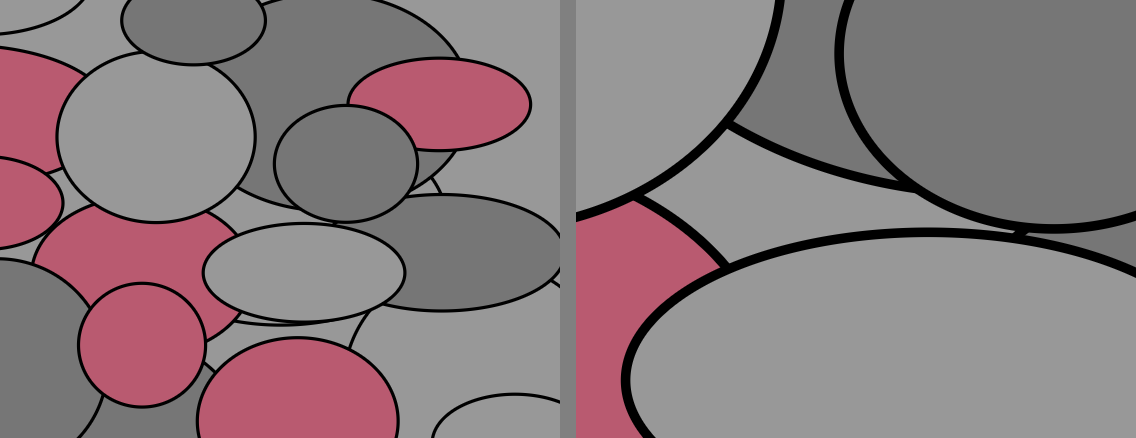
Left, the full canvas; right, a detail of the centre.
This background is drawn by a WebGL 2 fragment shader. Its source:

```glsl
#version 300 es
precision highp float;
// Overlapping outlined ellipses in two greys and rose, painted back to front.
// A low-discrepancy sequence with hashed jitter spreads the centres; later
// ellipses are smaller, so that large shapes lie beneath small ones.

uniform vec2 u_resolution;
out vec4 fragColor;

const int ELLIPSE_COUNT = 18;
const float LINE_WIDTH = 0.0073;   // in canvas heights
const float MARGIN = 0.08;         // centres may lie this far outside

const vec3 LIGHT_GREY = vec3(0.596);
const vec3 DARK_GREY = vec3(0.463);
const vec3 ROSE = vec3(0.725, 0.353, 0.439);
const vec3 INK = vec3(0.0);

// Four random values in 0..1 from one number.
vec4 hash4(float seed) {
    vec4 p = fract(vec4(seed) * vec4(0.1031, 0.1030, 0.0973, 0.1099));
    p += dot(p, p.wzxy + 33.33);
    return fract((p.xxyz + p.yzzw) * p.zywx);
}

// Approximate signed distance to an axis-aligned ellipse, exact at its edge.
float ellipseDistance(vec2 p, vec2 radii) {
    float k = length(p / radii);
    float slope = length(p / (radii * radii));
    return k * (k - 1.0) / max(slope, 1e-5);
}

// Colours take turns, which keeps their shares even.
vec3 fillColor(int index) {
    int turn = index % 3;
    return turn == 0 ? LIGHT_GREY : turn == 1 ? DARK_GREY : ROSE;
}

// Evenly spread centre with a random offset.
vec2 ellipseCenter(float index, vec2 canvas, vec2 jitter) {
    vec2 spread = fract(0.5 + index * vec2(0.7549, 0.5698));
    return mix(vec2(-MARGIN), canvas + MARGIN, spread) + 0.16 * (jitter - 0.5);
}

// Radii shrink with age (0 = backmost, 1 = topmost); most are wider than tall.
vec2 ellipseRadii(float age, vec2 variation) {
    float width = mix(0.34, 0.15, age) + 0.08 * (variation.x - 0.5);
    return width * vec2(1.0, mix(0.44, 1.0, variation.y));
}

// Lays a filled, outlined shape over the colour below it.
vec3 paintShape(vec3 below, vec3 fill, float dist, float pixel) {
    float halfLine = 0.5 * LINE_WIDTH;
    float body = clamp(0.5 - (dist - halfLine) / pixel, 0.0, 1.0);
    float inner = clamp(0.5 - (dist + halfLine) / pixel, 0.0, 1.0);
    return mix(below, mix(INK, fill, inner), body);
}

void main() {
    float pixel = 1.0 / u_resolution.y;
    vec2 canvas = u_resolution * pixel;
    vec2 p = gl_FragCoord.xy * pixel;

    vec3 color = LIGHT_GREY;
    for (int i = 0; i < ELLIPSE_COUNT; i++) {
        float index = float(i);
        vec4 random = hash4(index + 7.0);
        vec2 center = ellipseCenter(index, canvas, random.xy);
        vec2 radii = ellipseRadii(index / float(ELLIPSE_COUNT - 1), random.zw);
        color = paintShape(color, fillColor(i), ellipseDistance(p - center, radii), pixel);
    }
    fragColor = vec4(color, 1.0);
}
```
